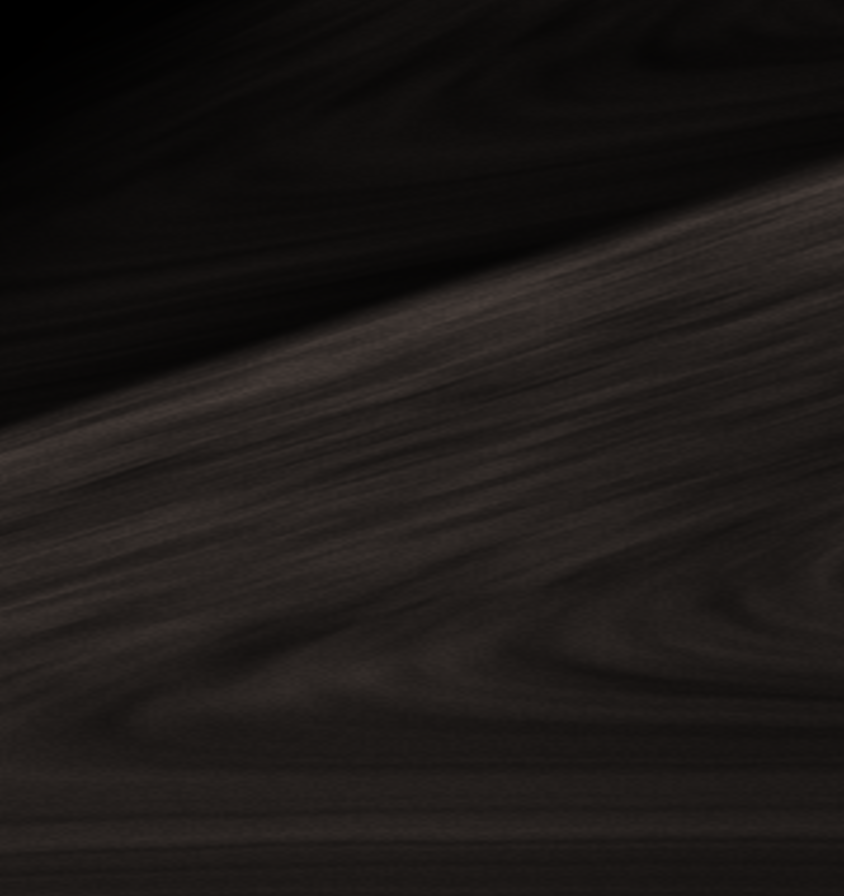
Reproduce this texture procedurally as a WebGL 1 fragment shader.

```glsl
precision highp float;
// Dark brushed wood: a lit board below a slanted soft edge, a shadowed one above.
// Each board bends its grain into nested parabolic arches, then layers
// stretched noise across that bent coordinate to make streaks and fibres.
uniform vec2 u_resolution;

const vec3 WOOD_TINT = vec3(1.0, 0.87, 0.81);

float hash(vec2 p) {
  vec3 q = fract(vec3(p.xyx) * 0.1031);
  q += dot(q, q.yzx + 33.33);
  return fract((q.x + q.y) * q.z);
}

// Smooth value noise centred on zero
float noise(vec2 p) {
  vec2 i = floor(p);
  vec2 f = fract(p);
  f = f * f * (3.0 - 2.0 * f);
  float low = mix(hash(i), hash(i + vec2(1.0, 0.0)), f.x);
  float high = mix(hash(i + vec2(0.0, 1.0)), hash(i + vec2(1.0, 1.0)), f.x);
  return mix(low, high, f.y) - 0.5;
}

float bell(float x, float width) {
  return exp(-x * x / (width * width));
}

// Arched grain opening to the right from its tip.
// Returns: x along the grain, y across it, z arch level (zero on the rim).
vec3 archGrain(vec2 p, vec2 tip, float slope, vec2 spread, float bend) {
  vec2 r = p - tip;
  float d = r.y - slope * r.x;
  d += 0.010 * noise(vec2(r.x * 3.0, d * 9.0) + 20.0);
  d += 0.003 * noise(vec2(r.x * 11.0, d * 30.0) + 50.0);
  float fan = 1.0 + r.x * (d > 0.0 ? spread.x : spread.y);
  float q = d / fan;
  float level = q * q - bend * r.x;
  return vec3(r.x + 5.0 * d, sqrt(max(level + bend, 0.0)), level);
}

// Streaks from broad bands down to thin fibres
float streaks(vec2 g, float seed) {
  float sum = 0.0;
  float across = 19.0;
  float along = 1.3;
  float weight = 0.30;
  for (int i = 0; i < 4; i++) {
    sum += weight * noise(vec2(g.x * along, g.y * across) + seed);
    seed += 17.3;
    across *= 2.4;
    along *= 1.8;
    weight = i == 0 ? 0.46 : weight * 0.84;
  }
  return sum;
}

// Light falling off below the edge, with a dimmer right side
float litShade(vec2 p, float below) {
  float shade = mix(0.125, 0.192, exp(-5.0 * max(below, 0.0)));
  float dim = smoothstep(0.4, 0.94, p.x) * smoothstep(0.12, 0.3, below);
  float gleam = smoothstep(0.4, 0.95, p.x) * bell(below - 0.02, 0.05);
  return shade * (1.0 - 0.18 * dim + 0.12 * gleam);
}

// Faint light above the edge, black in the upper left corner
float shadowShade(vec2 p, float above) {
  float corner = smoothstep(0.05, 0.52, p.x + 1.2 * (1.0 - p.y));
  return 0.062 * corner * mix(0.58, 1.0, smoothstep(0.0, 0.11, above));
}

void main() {
  vec2 p = gl_FragCoord.xy / u_resolution.y;
  float below = 0.516 + 0.321 * p.x - p.y;

  // Lit board, with a pale heart and rim on its arch
  vec2 tip = vec2(0.0, 0.165);
  vec3 grain = archGrain(p, tip, 0.2, vec2(0.28, 0.7), 0.018);
  float heartOffset = p.y - tip.y - 0.22 * p.x;
  float heart = bell(heartOffset, 0.022)
    * smoothstep(0.06, 0.2, p.x) * (1.0 - smoothstep(0.38, 0.62, p.x));
  float rim = bell(grain.z, 0.0012) * (1.0 - smoothstep(0.1, 0.5, p.x));
  float lit = litShade(p, below)
    * (1.0 + streaks(grain.xy, 3.0) + 0.22 * heart + 0.16 * rim);

  // Shadowed board with a steeper fan of grain
  vec3 darkGrain = archGrain(p, vec2(0.12, 0.76), 0.3, vec2(0.7, 0.3), 0.018);
  float dark = shadowShade(p, -below) * (1.0 + 1.1 * streaks(darkGrain.xy, 91.0));

  // Soft edge and fine speckle
  float softness = mix(0.014, 0.022, p.x);
  float shade = mix(dark, lit, smoothstep(-softness, softness, below));
  shade *= 1.0 + 0.16 * noise(p * vec2(190.0, 330.0));

  gl_FragColor = vec4(WOOD_TINT * shade, 1.0);
}
```
